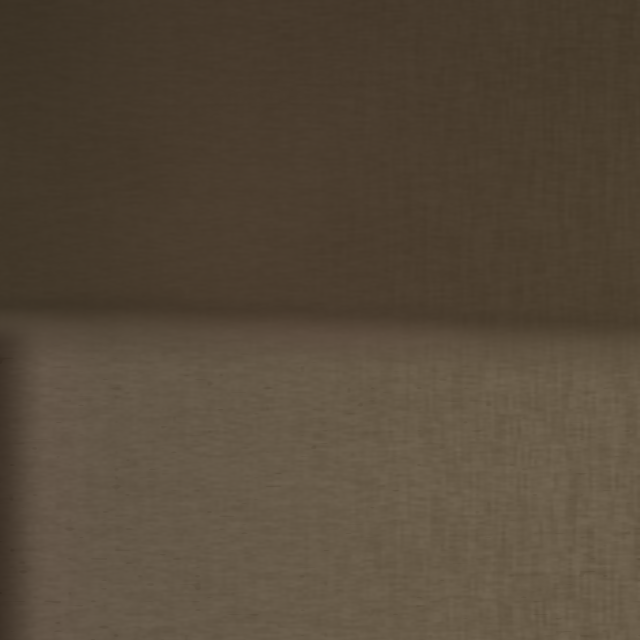
A WebGL 1 fragment shader for this texture:

```glsl
precision highp float;

uniform vec2 u_resolution;

float hash(vec2 p) {
  return fract(sin(dot(p, vec2(127.1, 311.7))) * 43758.5453);
}

float noise(vec2 p) {
  vec2 cell = floor(p);
  vec2 f = fract(p);
  f = f * f * (3.0 - 2.0 * f);
  float low = mix(hash(cell), hash(cell + vec2(1.0, 0.0)), f.x);
  float high = mix(hash(cell + vec2(0.0, 1.0)), hash(cell + vec2(1.0)), f.x);
  return mix(low, high, f.y);
}

// Signed brightness of the woven cloth, centred on zero
float weave(vec2 uv) {
  vec2 bent = uv + 0.004 * vec2(noise(uv * 13.0), noise(uv * 11.0 + 7.0));
  float weft = noise(bent * vec2(38.0, 190.0)) - 0.5;
  float fineWeft = noise(bent * vec2(85.0, 260.0) + 31.0) - 0.5;
  float warp = noise(bent * vec2(170.0, 24.0) + 57.0) - 0.5;
  float grain = noise(bent * 150.0 + 83.0) - 0.5;
  float warpGain = 0.15 + 0.5 * smoothstep(0.4, 0.85, uv.x);
  return 0.5 * weft + 0.45 * fineWeft + warpGain * warp + 0.35 * grain;
}

void main() {
  vec2 uv = gl_FragCoord.xy / u_resolution;

  // Shaded upper cloth
  vec3 shade = mix(vec3(0.255, 0.215, 0.160), vec3(0.295, 0.242, 0.185),
                   smoothstep(-0.05, 0.4, uv.x));
  shade = mix(shade, vec3(0.300, 0.252, 0.188), smoothstep(0.5, 1.0, uv.x));
  shade *= 1.0 - 0.07 * smoothstep(0.65, 1.05, uv.y);

  // Lit lower cloth
  vec3 lit = mix(vec3(0.385, 0.338, 0.278), vec3(0.415, 0.364, 0.290),
                 smoothstep(0.0, 0.8, uv.x));
  lit *= 1.0 - 0.04 * smoothstep(0.42, 0.5, uv.y);

  // Soft sloping boundary, dimmed along its upper rim
  float edge = 0.517 - 0.030 * uv.x + 0.006 * (noise(vec2(uv.x * 9.0, 2.0)) - 0.5);
  float depth = edge - uv.y;
  float light = 0.62 * smoothstep(-0.012, 0.035, depth)
              + 0.38 * smoothstep(0.015, 0.095, depth);
  shade *= 1.0 - 0.06 * exp(-pow((depth + 0.010) / 0.016, 2.0))
               * (1.0 - 0.6 * uv.x);
  vec3 color = mix(shade, lit, light);

  // Dark left margin beside the lit cloth
  float margin = 1.0 - smoothstep(-0.015, 0.075, uv.x);
  color = mix(color, vec3(0.235, 0.190, 0.150), margin * smoothstep(0.0, 0.06, depth));

  // Faint mauve bloom along the boundary and the left rim
  float bloom = exp(-pow((depth - 0.030) / 0.025, 2.0))
              * exp(-pow((uv.x - 0.52) / 0.2, 2.0));
  bloom += 0.7 * light * exp(-pow((uv.x - 0.085) / 0.05, 2.0));
  color += bloom * vec3(0.012, 0.002, 0.010);

  // Cloth texture and broad tonal drift
  float rough = mix(0.022, 0.046, light) * (1.0 - 0.6 * margin * light);
  rough *= 0.75 + 0.4 * uv.x;
  rough *= 1.0 - 0.5 * exp(-pow((depth - 0.02) / 0.04, 2.0));
  color += weave(uv) * rough;
  color += 0.010 * (noise(uv * vec2(5.0, 8.0) + 19.0) - 0.5);

  // Sparse dark slubs in the lit cloth
  float slub = smoothstep(0.86, 0.97, noise(uv * vec2(55.0, 150.0) + 101.0));
  color -= 0.025 * slub * smoothstep(0.03, 0.1, depth);

  gl_FragColor = vec4(color, 1.0);
}
```
